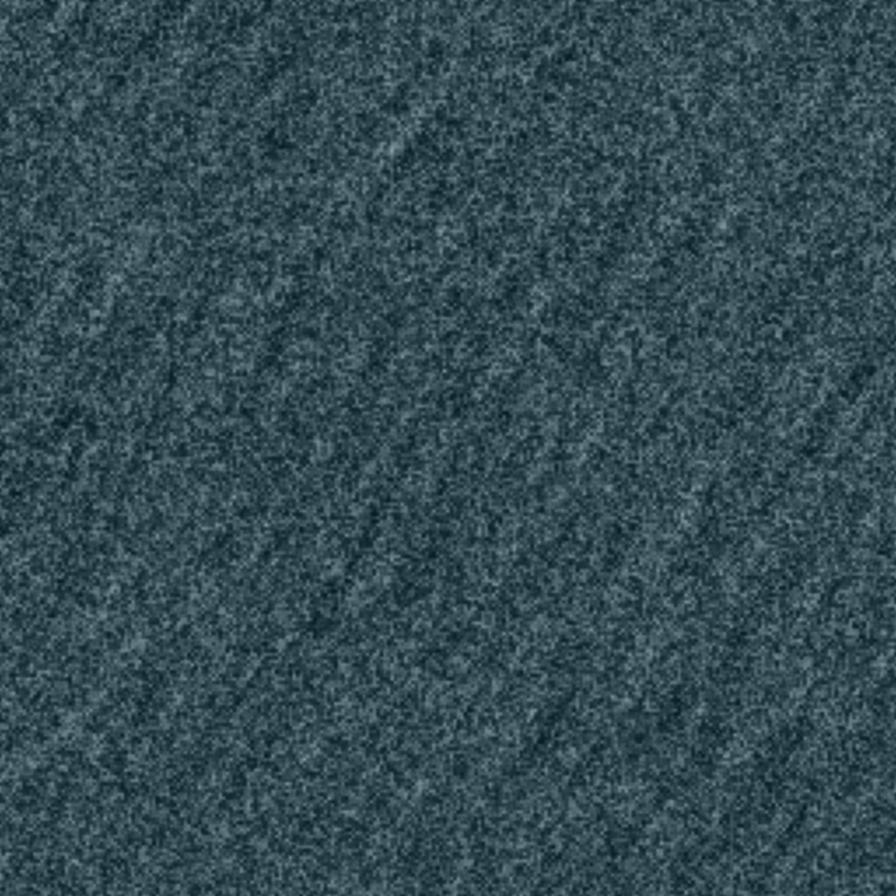
Write a WebGL 1 fragment shader that draws this texture.

```glsl
precision highp float;
// Dark slate-blue grainy surface with faint, slanted, wind-combed ripples.

uniform vec2 u_resolution;

float hash(vec2 cell) {
  vec3 q = fract(cell.xyx * 0.1031);
  q += dot(q, q.yzx + 33.33);
  return fract((q.x + q.y) * q.z);
}

// Smooth value noise centred on zero
float noise(vec2 p) {
  vec2 cell = floor(p);
  vec2 f = fract(p);
  f = f * f * (3.0 - 2.0 * f);
  float low = mix(hash(cell), hash(cell + vec2(1.0, 0.0)), f.x);
  float high = mix(hash(cell + vec2(0.0, 1.0)), hash(cell + 1.0), f.x);
  return mix(low, high, f.y) - 0.5;
}

vec2 rotate(vec2 p, float angle) {
  float c = cos(angle);
  float s = sin(angle);
  return vec2(c * p.x - s * p.y, s * p.x + c * p.y);
}

// Height of the ripples: x runs across them, y along them
float rippleHeight(vec2 p) {
  return noise(p * vec2(38.0, 9.0) + 40.0)
       + 0.6 * noise(p * vec2(67.0, 19.0) + 90.0);
}

// Slope lighting: bright on the left flank, dark on the right
float ripples(vec2 uv) {
  vec2 bend = 0.012 * vec2(sin(uv.y * 9.0 + uv.x * 4.0), sin(uv.x * 11.0 - uv.y * 5.0));
  vec2 p = rotate(uv + bend, 0.53);
  float strength = 0.085 + 0.07 * noise(uv * 4.0 + 17.0);
  return strength * (rippleHeight(p + vec2(0.014, 0.0)) - rippleHeight(p));
}

// Fine speckle over slightly coarser, turned speckle
float grain(vec2 uv) {
  float fine = noise(uv * 256.0 + 3.0);
  float coarse = noise(rotate(uv, 0.6) * 165.0 + 211.0);
  return 0.24 * fine + 0.19 * coarse;
}

void main() {
  vec2 uv = gl_FragCoord.xy / u_resolution;
  float light = grain(uv) + ripples(uv) + 0.02 * noise(uv * 6.0 + 60.0);
  light += 0.8 * light * light;  // brighter tips than pits
  vec3 slate = vec3(0.202, 0.291, 0.326);
  gl_FragColor = vec4(slate + light * vec3(0.99, 1.0, 0.98), 1.0);
}
```
